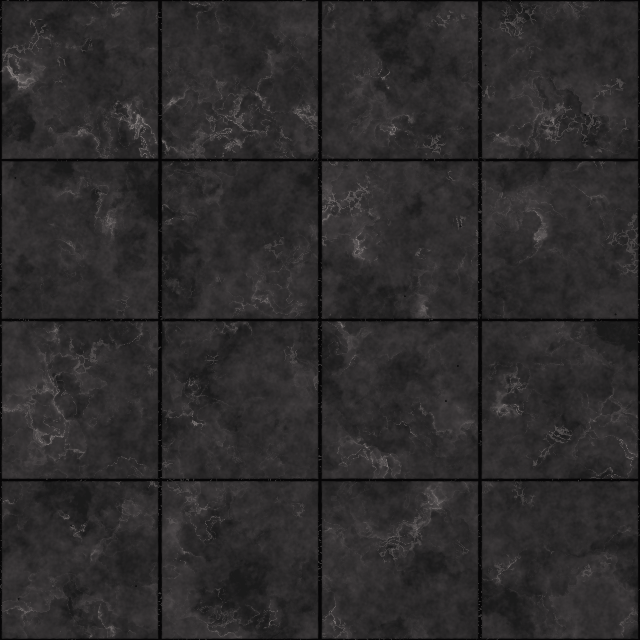
A WebGL 1 fragment shader for this texture:

```glsl
precision highp float;
// Four by four dark marble tiles with pale crinkled veins and black gritty joints.

uniform vec2 u_resolution;

const float TILES = 4.0;
const vec2 JOINT_HALF = vec2(0.0110, 0.0080); // half widths in tile units: upright, level
const float JOINT_WOBBLE = 0.003;
const float GRIT_SCALE = 130.0;
const float CLOUD_SCALE = 2.8;
const float VEIN_SCALE = 2.6;
const float BEND = 0.30;    // slow wander of the veins
const float CRINKLE = 0.15; // fine jagged wander
const float LACE_SCALE = 17.0;
const float PIT_SCALE = 9.0;
const vec3 STONE_DARK = vec3(0.130, 0.126, 0.128);
const vec3 STONE_LIGHT = vec3(0.267, 0.252, 0.256);
const vec3 VEIN = vec3(0.54, 0.515, 0.51);
const vec3 JOINT = vec3(0.022, 0.021, 0.022);
const vec3 GRIT = vec3(0.27, 0.26, 0.26);

float hash(vec2 p) {
  vec3 q = fract(p.xyx * vec3(0.1031, 0.1030, 0.0973));
  q += dot(q, q.yzx + 33.33);
  return fract((q.x + q.y) * q.z);
}

vec2 hash2(vec2 p) {
  return vec2(hash(p), hash(p + vec2(37.2, 91.7)));
}

float noise(vec2 p) {
  vec2 i = floor(p), f = fract(p);
  f = f * f * (3.0 - 2.0 * f);
  return mix(mix(hash(i), hash(i + vec2(1.0, 0.0)), f.x),
             mix(hash(i + vec2(0.0, 1.0)), hash(i + 1.0), f.x), f.y);
}

float fbm(vec2 p) {
  float sum = 0.0, amp = 0.5;
  for (int i = 0; i < 6; i++) {
    sum += amp * noise(p);
    p = mat2(1.62, 1.18, -1.18, 1.62) * p + 17.3;
    amp *= 0.52;
  }
  return sum;
}

// Nearest and second nearest distance to scattered points.
vec2 cellular(vec2 p) {
  vec2 cell = floor(p), best = vec2(8.0);
  for (int y = -1; y <= 1; y++) {
    for (int x = -1; x <= 1; x++) {
      vec2 c = cell + vec2(float(x), float(y));
      float d = length(c + hash2(c) - p);
      best = vec2(min(best.x, d), min(best.y, max(best.x, d)));
    }
  }
  return best;
}

// Smooth field whose zero contours run as long unbroken veins.
float veinField(vec2 p) {
  return 0.68 * noise(p) + 0.32 * noise(p * 2.3 + 19.7) - 0.5;
}

// Crisp on one side of the contour, fading slowly on the other.
float wisp(float f, float crisp, float soft) {
  return f < 0.0 ? exp(f * crisp) : exp(-f * soft);
}

vec3 marble(vec2 local, vec2 id) {
  // Each tile is a differently turned cut of the stone.
  float angle = 6.2832 * hash(id + 5.7);
  float c = cos(angle), s = sin(angle);
  vec2 p = mat2(c, s, -s, c) * (local - 0.5) + 60.0 * hash2(id + 11.3) + 20.0;
  float richness = mix(0.65, 1.2, hash(id + 23.9));

  vec2 bend = vec2(fbm(p * 3.5), fbm(p * 3.5 + 43.1)) - 0.5;
  vec2 crinkle = vec2(fbm(p * 14.0 + 5.3), fbm(p * 14.0 + 67.9)) - 0.5;
  vec2 q = p + BEND * bend + CRINKLE * crinkle;
  float cloud = fbm(q * CLOUD_SCALE + 9.0);
  float patches = smoothstep(0.43, 0.63, fbm(p * 2.8 + 71.0));
  float grain = fbm(p * 18.0 + 27.0) - 0.5;
  float speckle = noise(p * 65.0) - 0.5;

  // Broad haze, thin veins of three sizes and rare cell-like lace.
  float field = veinField(q * VEIN_SCALE + 31.0);
  float cross = veinField(q * VEIN_SCALE * 1.7 + 83.0);
  float twig = veinField(q * VEIN_SCALE * 3.1 + 127.0) + 0.04;
  float haze = wisp(field, 150.0, 14.0) + 0.8 * wisp(cross, 120.0, 15.0);
  haze += 0.6 * patches * wisp(twig, 90.0, 16.0);
  float thin = exp(-abs(field) * 100.0) + 0.8 * exp(-abs(cross) * 85.0);
  thin += 0.6 * exp(-abs(twig) * 60.0);
  vec2 cells = cellular((p + 0.15 * crinkle) * LACE_SCALE);
  float lace = 1.0 - smoothstep(0.02, 0.26, cells.y - cells.x);
  lace *= smoothstep(0.71, 0.77, fbm(p * 4.0 + 113.0));

  float shade = 0.33 + 0.85 * (cloud - 0.5) + 0.75 * grain + 0.22 * speckle;
  shade += richness * haze * (0.05 + 0.31 * patches);
  shade -= 0.40 * smoothstep(0.58, 0.74, fbm(q * 3.0 + 151.0));
  vec3 color = mix(STONE_DARK, STONE_LIGHT, clamp(shade, -0.2, 1.3));
  float glint = smoothstep(0.45, 0.80, noise(q * 9.0 + 7.0));
  float broken = smoothstep(0.30, 0.62, noise(q * 6.0 + 47.0));
  float vein = thin * broken * (0.05 + patches * (0.15 + 0.60 * glint)) + 0.35 * lace;
  color = mix(color, VEIN, clamp(richness * vein, 0.0, 0.85));

  // Rare small pits.
  vec2 pitCell = floor(p * PIT_SCALE);
  float pit = length(fract(p * PIT_SCALE) - 0.2 - 0.6 * hash2(pitCell + 3.0));
  float pitted = step(0.988, hash(pitCell + 61.0));
  return mix(color, JOINT, 0.7 * pitted * (1.0 - smoothstep(0.03, 0.08, pit)));
}

void main() {
  vec2 grid = gl_FragCoord.xy / u_resolution * TILES;
  vec2 local = fract(grid);
  vec2 pixel = TILES / u_resolution;
  vec3 color = marble(local, floor(grid));

  // Joints with slightly chipped edges and a soft dark rim.
  vec2 edge = min(local, 1.0 - local) - JOINT_HALF;
  edge += JOINT_WOBBLE * (noise(grid * 45.0) - 0.5);
  color *= 0.85 + 0.15 * smoothstep(0.0, 0.012, min(edge.x, edge.y));
  vec2 cover = smoothstep(-0.6 * pixel, 0.6 * pixel, edge);
  float speck = smoothstep(0.66, 0.92, noise(grid * GRIT_SCALE + 13.0));
  speck *= smoothstep(0.25, 0.75, noise(grid * 7.0 + 29.0));
  vec3 joint = mix(JOINT, GRIT, 0.8 * speck);
  gl_FragColor = vec4(mix(joint, color, cover.x * cover.y), 1.0);
}
```
